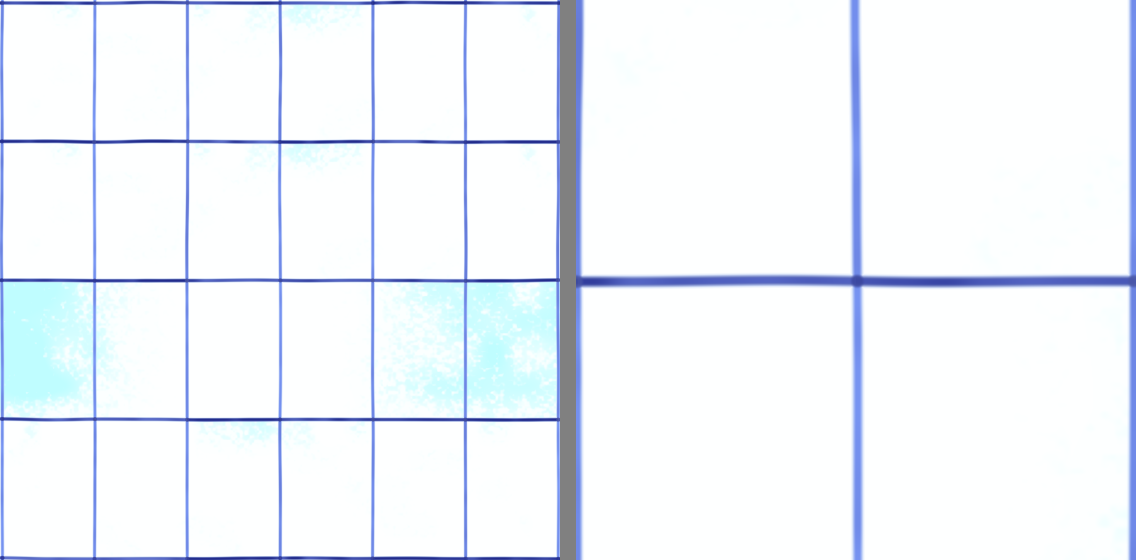
Left: the whole. Right: its middle third, enlarged.
A WebGL 1 fragment shader for this pattern:

```glsl
precision highp float;

uniform vec2 u_resolution;

const vec2 ORIGIN = vec2(0.0033, 0.0030);   // lower-left grid crossing
const vec2 PITCH = vec2(0.1656, 0.2480);    // six columns, four rows
const float UPRIGHT_HALF = 0.0023;
const float RAIL_HALF = 0.0028;
const float JOINT_RADIUS = 0.0036;
const float WOBBLE = 0.0011;
const float SOFTNESS = 0.0013;
const float HALO = 0.0034;

const vec3 PAPER = vec3(0.997, 1.0, 1.0);
const vec3 CYAN_STAIN = vec3(0.72, 0.99, 1.0);
const vec3 PALE_BLUE = vec3(0.70, 0.79, 0.96);
const vec3 BRIGHT_BLUE = vec3(0.48, 0.60, 0.97);
const vec3 MID_BLUE = vec3(0.36, 0.43, 0.80);
const vec3 SLATE = vec3(0.40, 0.46, 0.72);
const vec3 NAVY = vec3(0.13, 0.17, 0.55);

float hash(vec2 p) {
  return fract(sin(dot(p, vec2(127.1, 311.7))) * 43758.5453);
}

float noise(vec2 p) {
  vec2 i = floor(p);
  vec2 f = fract(p);
  f = f * f * (3.0 - 2.0 * f);
  float low = mix(hash(i), hash(i + vec2(1.0, 0.0)), f.x);
  float high = mix(hash(i + vec2(0.0, 1.0)), hash(i + vec2(1.0, 1.0)), f.x);
  return mix(low, high, f.y);
}

float coverage(float dist, float halfWidth) {
  float soft = max(SOFTNESS, 0.75 / min(u_resolution.x, u_resolution.y));
  return 1.0 - smoothstep(halfWidth - soft, halfWidth + soft, dist);
}

// Opacity of the mottled cyan wear
float stain(vec2 uv, vec2 cell, vec2 local) {
  float wornRow = 1.0 - step(0.5, abs(cell.y - 1.0));
  float x = cell.y < 0.5 ? 1.0 - uv.x : uv.x;
  vec2 tile = vec2(x, local.y * PITCH.y + wornRow);
  float broad = noise(tile * 17.0 + 4.0);
  float grain = 0.6 * noise(tile * 125.0) + 0.4 * noise(tile * 230.0 + 9.0);

  // Worn row: heavy at both ends, clear toward the middle
  float ends = smoothstep(0.10, 0.44, abs(uv.x - 0.45));
  float left = 1.0 - smoothstep(0.04, 0.30, uv.x);
  float heavy = ends * (0.25 + 0.55 * broad) + 0.22 * left;
  heavy *= smoothstep(0.0, 0.25, local.y) * 0.5 + 0.5;

  // Other rows: a patch below one rail and faint traces
  float top = smoothstep(0.66, 0.92, local.y);
  float patchArea = top * (1.0 - smoothstep(0.05, 0.085, abs(x - 0.58)));
  float light = 0.36 * patchArea * (0.5 + broad);
  light += 0.25 * smoothstep(0.62, 0.9, broad) * (0.35 + 0.65 * top);

  float density = mix(light, heavy, wornRow);
  float speckle = smoothstep(0.75, 0.25, grain + 0.35 - density);
  return clamp(density * (0.15 + 1.1 * speckle), 0.0, 0.9);
}

void main() {
  vec2 uv = gl_FragCoord.xy / u_resolution;
  vec2 grid = (uv - ORIGIN) / PITCH;
  vec2 cell = floor(grid);
  vec2 local = fract(grid);
  vec2 line = floor(grid + 0.5);
  vec2 offset = (grid - line) * PITCH;

  // Each line drifts a little along its length
  vec2 drift = vec2(noise(vec2(line.x * 7.3, uv.y * 9.0)),
                    noise(vec2(uv.x * 11.0, line.y * 5.7 + 31.0))) - 0.5;
  offset += drift * 2.0 * WOBBLE;
  vec2 dist = abs(offset);

  vec3 color = mix(PAPER, CYAN_STAIN, stain(uv, cell, local));

  // Ink density varies from segment to segment and along each stroke
  float uprightInk = 0.6 * hash(vec2(line.x, cell.y) + 3.0)
                   + 0.4 * noise(vec2(line.x * 3.1, uv.y * 45.0));
  float railInk = 0.5 * hash(vec2(cell.x, line.y) + 8.0)
                + 0.5 * noise(vec2(uv.x * 38.0, line.y * 4.3));
  float uprightHalf = UPRIGHT_HALF * (0.88 + 0.24 * uprightInk);
  float railHalf = RAIL_HALF * (0.88 + 0.24 * railInk);

  // Pale bleed around the strokes
  float bleed = max(coverage(dist.x, HALO), coverage(dist.y, HALO + 0.0004));
  color = mix(color, PALE_BLUE, 0.65 * bleed);

  // Bright uprights
  vec3 uprightColor = mix(BRIGHT_BLUE, MID_BLUE, uprightInk * 0.8);
  color = mix(color, uprightColor, coverage(dist.x, uprightHalf));

  // Dark rails with a greyer edge
  vec3 railColor = mix(MID_BLUE, NAVY, smoothstep(0.1, 0.75, railInk));
  railColor = mix(railColor, SLATE, 0.6 * smoothstep(0.0006, 0.0026, dist.y));
  color = mix(color, railColor, coverage(dist.y, railHalf));

  // Ink gathered at the crossings
  float joint = coverage(length(offset), JOINT_RADIUS);
  color = mix(color, mix(NAVY, SLATE, 0.6 * hash(line)), 0.75 * joint);

  gl_FragColor = vec4(color, 1.0);
}
```
